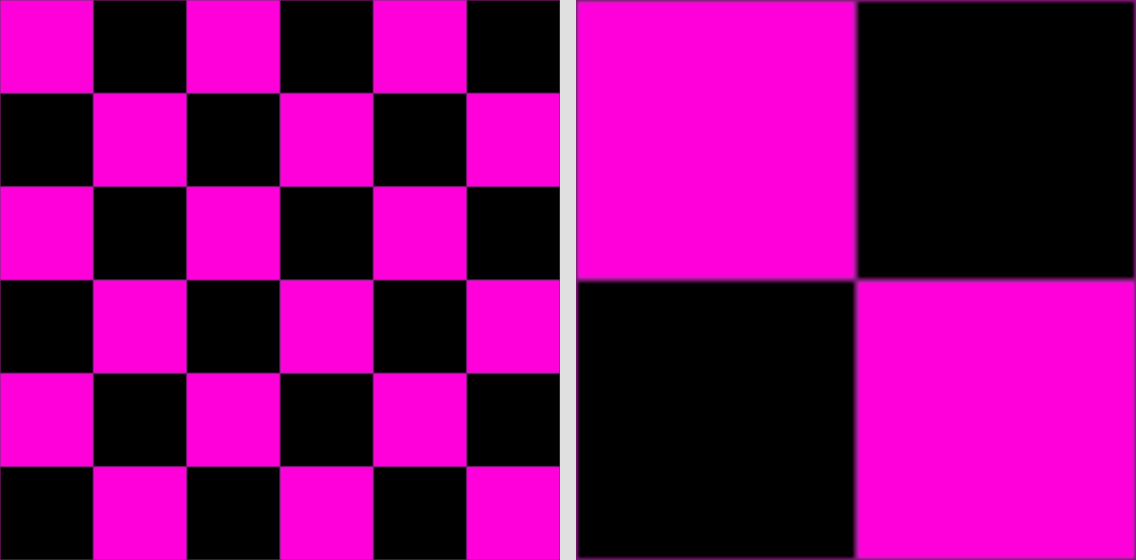
Left: the whole. Right: its middle third, enlarged.
Give the GLSL for this pattern, as a three.js fragment shader.

```glsl
// Six by six checkerboard of magenta and black squares, black at the lower left.
// A signed triangle wave per axis is clipped to a soft square wave; the product
// of the two gives the checks, with a thin muted purple seam along each edge.

varying vec2 vUv;

// Signed distance to the nearest grid line, flipping sign in every other cell.
vec2 signedCellWave(vec2 p) {
  return 0.5 - abs(mod(p + 0.5, 2.0) - 1.0);
}

void main() {
  // Soft square waves; the seam half-width is a fraction of one cell.
  vec2 wave = clamp(signedCellWave(vUv * 6.0) / 0.015, -1.0, 1.0);

  // 0 in black squares, 1 in magenta squares, a ramp across the seams.
  float check = 0.5 - 0.5 * wave.x * wave.y;

  vec3 magenta = vec3(1.0, 0.0, 0.86);
  vec3 seamTint = vec3(0.0, 0.75, 0.28) * check * check * (1.0 - check);

  gl_FragColor = vec4(magenta * check + seamTint, 1.0);
}
```
